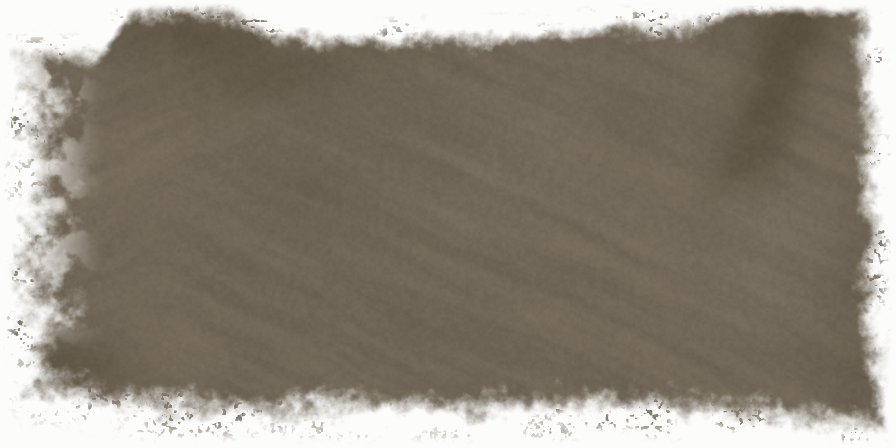
Reproduce this texture procedurally as a Shadertoy shader.

```glsl
#define PAPER vec3(0.988, 0.987, 0.984)
#define EARTH vec3(0.438, 0.398, 0.338)
#define SHADE vec3(0.345, 0.305, 0.240)
#define DUST vec3(0.500, 0.465, 0.415)
#define GRAIN 0.045
#define STREAKS 0.075
#define FRAY 2.8
#define SPECKS 0.85

float hash(vec2 p) {
    vec3 q = fract(vec3(p.xyx) * 0.1031);
    q += dot(q, q.yzx + 33.33);
    return fract((q.x + q.y) * q.z);
}

float noise(vec2 p) {
    vec2 i = floor(p), f = fract(p);
    f = f * f * (3.0 - 2.0 * f);
    return mix(mix(hash(i), hash(i + vec2(1, 0)), f.x),
               mix(hash(i + vec2(0, 1)), hash(i + vec2(1, 1)), f.x), f.y);
}

float fbm(vec2 p) {
    float sum = 0.0, amp = 0.5;
    for (int i = 0; i < 5; i++) {
        sum += amp * noise(p);
        p = mat2(1.6, 1.2, -1.2, 1.6) * p + 7.3;
        amp *= 0.5;
    }
    return sum / 0.97;
}

vec2 turn(vec2 p, float angle) {
    float c = cos(angle), s = sin(angle);
    return vec2(c * p.x + s * p.y, c * p.y - s * p.x);
}

// Soft elliptical spot, tilted by an angle
float spot(vec2 p, vec2 centre, vec2 radius, float angle) {
    vec2 q = turn(p - centre, angle) / radius;
    return exp(-dot(q, q));
}

// Height of the painted top border, with two raised shoulders
float topBorder(float x) {
    float y = mix(0.865, 0.972, smoothstep(0.20, 0.31, x));
    y = mix(y, 0.915, smoothstep(0.50, 0.62, x));
    y = mix(y, 0.902, smoothstep(0.65, 0.85, x));
    y = mix(y, 0.945, smoothstep(0.95, 1.58, x));
    return mix(y, 0.978, smoothstep(1.58, 1.68, x));
}

// Distance inside the ragged border, in units of its local softness
float borderDepth(vec2 p) {
    float low = 1.0 - smoothstep(0.16, 0.32, p.y);
    float left = (p.x - mix(0.098, 0.086, low)) / mix(0.060, 0.030, low);
    float base = 0.103 - 0.045 * smoothstep(1.55, 1.95, p.x)
               + 0.045 * (1.0 - smoothstep(0.08, 0.40, p.x));
    float bottom = (p.y - base) / 0.032;
    float side = 1.945 - 0.025 * smoothstep(0.75, 0.95, p.y)
               + 0.020 * (1.0 - smoothstep(0.10, 0.35, p.y));
    float right = (side - p.x) / 0.025;
    float top = (topBorder(p.x) - p.y) / 0.020;
    return min(min(left, right), min(bottom, top));
}

vec3 earth(vec2 p) {
    // Broad mottling
    float cloud = fbm(p * 3.0 + 4.0) - 0.5;
    vec3 color = EARTH * (1.0 + 0.14 * cloud);

    // Brushed arcs: rising at upper left, falling to the right
    float bend = mix(0.50, -0.55, smoothstep(0.2, 1.3, p.x + 0.6 * (1.0 - p.y)));
    vec2 q = p + 0.05 * vec2(fbm(p * 3.0), fbm(p * 3.0 + 9.0));
    float rise = mix(fbm(turn(q, 0.45) * vec2(3.0, 34.0)),
                     fbm(turn(q, -0.45) * vec2(3.0, 34.0)),
                     smoothstep(0.35, -0.35, bend));
    color *= 1.0 + STREAKS * 2.0 * (rise - 0.5);

    // Dark stains
    float stain = 0.85 * spot(p, vec2(1.71, 0.76), vec2(0.075, 0.25), -0.38);
    stain += 0.45 * spot(p, vec2(1.78, 0.96), vec2(0.14, 0.07), 0.0);
    stain += 0.65 * spot(p, vec2(0.42, 0.93), vec2(0.20, 0.08), 0.0);
    stain += 0.45 * spot(p, vec2(0.62, 0.83), vec2(0.28, 0.07), 0.2);
    stain += 0.50 * spot(p, vec2(0.15, 0.18), vec2(0.16, 0.08), -0.2);
    stain += 0.30 * spot(p, vec2(1.92, 0.30), vec2(0.08, 0.30), 0.0);
    stain *= 0.45 + 1.1 * fbm(p * 11.0);
    color = mix(color, SHADE, clamp(stain, 0.0, 0.9));

    // Pale dusty areas
    float dust = spot(p, vec2(1.68, 0.44), vec2(0.16, 0.16), 0.4)
               + 0.4 * spot(p, vec2(1.10, 0.65), vec2(0.35, 0.30), 0.0);
    color = mix(color, DUST, 0.35 * dust * fbm(p * 8.0 + 2.0) * 1.6);

    // Fine grain
    float grain = noise(p * 190.0) + noise(p * 95.0 + 5.0) - 1.0;
    return color * (1.0 + GRAIN * grain);
}

void mainImage(out vec4 fragColor, in vec2 fragCoord) {
    vec2 p = fragCoord / iResolution.xy * vec2(2.0, 1.0);
    float depth = borderDepth(p);

    // Wispy transition into the paper
    float wisps = fbm(p * 17.0) - 0.5 + 0.45 * (fbm(p * 62.0 + 3.0) - 0.5);
    float cover = smoothstep(-1.15, 1.15, depth + FRAY * wisps);

    // Dry specks near the border, drawn out sideways along the top
    float upper = smoothstep(0.84, 0.89, p.y);
    float fleck = mix(noise(p * 110.0), noise(p * vec2(55.0, 130.0)), upper);
    fleck = 0.65 * fleck + 0.35 * noise(p * 210.0 + 8.0);
    float patches = smoothstep(0.42, 0.62, fbm(p * vec2(9.0, 15.0) + 6.0));
    float fringe = smoothstep(-3.5, -0.8, depth) * patches;
    cover = max(cover, SPECKS * fringe * smoothstep(0.60, 0.72, fleck));

    // Pale scuffs eaten into the worn left side
    float worn = 1.0 - smoothstep(0.10, 0.24, p.x);
    worn *= smoothstep(0.20, 0.32, p.y);
    cover *= 1.0 - 0.55 * worn * smoothstep(0.38, 0.65, fbm(p * 24.0 + 11.0));

    // Clean outer margin
    vec2 margin = min(p, vec2(2.0, 1.0) - p);
    cover *= smoothstep(0.005, 0.035, min(margin.x, margin.y));

    vec3 color = mix(PAPER, earth(p), cover);
    fragColor = vec4(clamp(color, 0.0, 1.0), 1.0);
}
```
